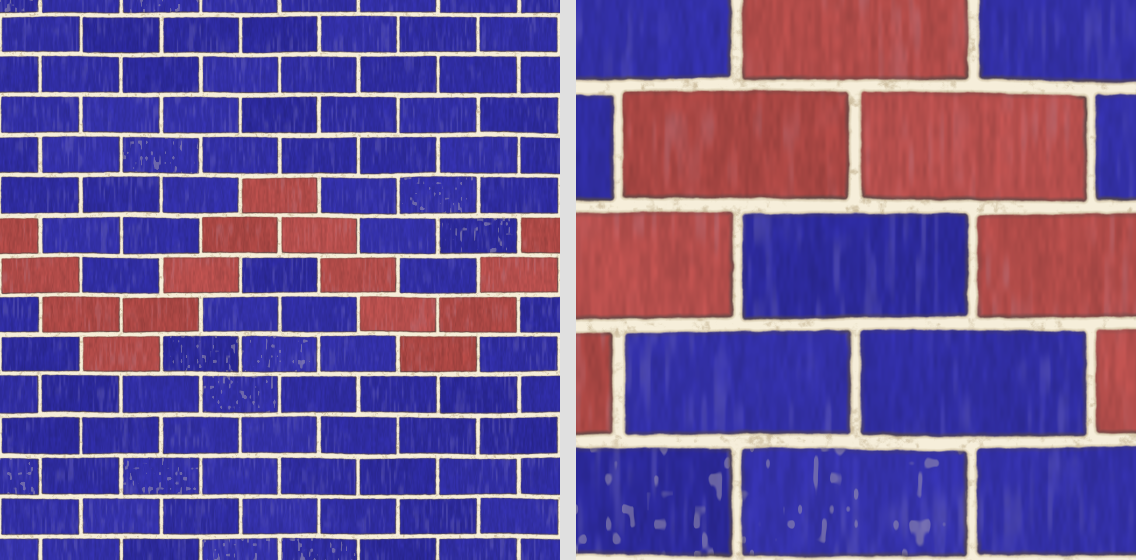
Left, the full canvas; right, a detail of the centre.
This texture is drawn by a WebGL 2 fragment shader. Its source:

```glsl
#version 300 es
precision highp float;
// Running-bond wall of painted blue bricks with a red zigzag band and cream joints.
// Each brick is a rounded box in a staggered grid; value noise roughens its edges
// and adds vertical brush streaks, scuffs and grimy rims.

uniform vec2 u_resolution;
out vec4 fragColor;

const float TAU = 6.2831853;
const vec2 PITCH = vec2(1.0 / 7.0, 0.0717);   // brick plus joint
const vec2 JOINT = vec2(0.0063, 0.0080);      // joint thickness
const float FIRST_COURSE = 0.026;             // top joint, measured downward
const vec3 BLUE = vec3(0.175, 0.165, 0.630);
const vec3 RED = vec3(0.690, 0.285, 0.270);
const vec3 CREAM = vec3(0.965, 0.935, 0.855);
const vec3 TAN = vec3(0.760, 0.690, 0.560);
const vec3 GRIME = vec3(0.330, 0.280, 0.270);
const vec3 CHALK = vec3(0.610, 0.580, 0.690);

float hash(vec2 p) {
    vec3 q = fract(p.xyx * vec3(0.1031, 0.1030, 0.0973));
    q += dot(q, q.yzx + 33.33);
    return fract((q.x + q.y) * q.z);
}

float noise(vec2 p) {
    vec2 i = floor(p), f = fract(p);
    f = f * f * (3.0 - 2.0 * f);
    return mix(mix(hash(i), hash(i + vec2(1, 0)), f.x),
               mix(hash(i + vec2(0, 1)), hash(i + vec2(1, 1)), f.x), f.y);
}

float fbm(vec2 p) {
    float sum = 0.0, gain = 0.5;
    for (int i = 0; i < 4; i++) {
        sum += gain * noise(p);
        p = p * 2.03 + 17.1;
        gain *= 0.5;
    }
    return sum / 0.9375;
}

float roundedBox(vec2 p, vec2 halfSize, float radius) {
    vec2 q = abs(p) - halfSize + radius;
    return length(max(q, 0.0)) + min(max(q.x, q.y), 0.0) - radius;
}

// Slightly uneven spacing of the columns and courses.
vec2 unevenGrid(vec2 p) {
    float sag = (p.y - 0.65) / 0.1;
    p.x += 0.0006 - 0.003 * sin(TAU * p.x);
    p.y += 0.0042 * exp(-sag * sag) - FIRST_COURSE;
    p.y += 0.0028 * (noise(p * vec2(9.0, 14.0)) - 0.5);
    return p;
}

// 1 on the bricks of the zigzag band: column is the brick centre in brick widths.
float zigzag(float column, float course) {
    float step2 = 4.0 + 2.0 * (2.0 - abs(abs(column - 3.5) - 2.0));
    return 1.0 - step(0.25, abs(course - step2));
}

vec3 mortarColor(vec2 p, float d) {
    float grain = fbm(p * 190.0);
    vec3 color = mix(CREAM, TAN, smoothstep(0.55, 0.9, grain) * 0.7);
    // Yellowed shade where the joint meets a brick.
    return mix(color, TAN, 0.55 * (1.0 - smoothstep(0.0002, 0.0022, d)));
}

vec3 brickColor(vec2 p, vec2 id, float red) {
    float tone = hash(id + 7.3);
    float streak = noise(p * vec2(270.0, 38.0) + id * 5.7);
    float fine = noise(p * vec2(480.0, 130.0) + id * 3.1);
    float cloud = fbm(p * 23.0 + id * 2.9);
    vec3 color = mix(BLUE, RED, red);
    color *= 0.95 + 0.10 * tone + 0.13 * (streak - 0.5) + 0.10 * (fine - 0.5);
    // Chalky brush marks, denser in cloudy patches.
    float brush = smoothstep(0.45, 0.95, streak) * smoothstep(0.3, 0.7, cloud);
    color = mix(color, CHALK, 0.05 * tone + 0.20 * brush);
    // Pale scratches on a few bricks.
    float scratch = smoothstep(0.76, 0.88, noise(p * vec2(210.0, 110.0) + 40.0));
    return mix(color, CHALK, 0.55 * scratch * step(0.88, hash(id + 2.7)));
}

void main() {
    vec2 uv = gl_FragCoord.xy / u_resolution;
    vec2 wall = vec2(uv.x, 1.0 - uv.y);
    float pixel = 1.0 / min(u_resolution.x, u_resolution.y);

    // Staggered cell, its centre column and the local position inside it.
    vec2 grid = unevenGrid(wall) / PITCH;
    float course = floor(grid.y);
    float shift = 0.5 * mod(course, 2.0);
    vec2 id = vec2(floor(grid.x - shift), course);
    vec2 local = (fract(vec2(grid.x - shift, grid.y)) - 0.5) * PITCH;

    // Each brick is nudged and tilted a little; noise chips its edge.
    vec2 nudge = vec2(hash(id), hash(id + 19.7)) - 0.5;
    local += nudge * vec2(0.0018, 0.0014);
    local.y += local.x * 0.022 * (hash(id + 4.4) - 0.5);
    float d = roundedBox(local, 0.5 * (PITCH - JOINT), 0.0022);
    d += 0.0017 * (fbm(wall * 120.0) - 0.5);

    vec3 brick = brickColor(wall, id, zigzag(id.x + shift + 0.5, course));

    // Dirty rim, darkest along the lower and right-hand edges.
    float shadowSide = smoothstep(0.0, 0.012, local.y - 0.5 * PITCH.y + 0.016)
                     + smoothstep(0.0, 0.008, local.x - 0.5 * PITCH.x + 0.012);
    float rim = smoothstep(-0.0034, -0.0002, d);
    float wear = 0.45 + 0.55 * noise(wall * 55.0);
    brick = mix(brick, GRIME, rim * wear * (0.35 + 0.55 * min(shadowSide, 1.0)));

    float soft = max(0.75 * pixel, 0.0008);
    vec3 color = mix(brick, mortarColor(wall, d), smoothstep(-soft, soft, d));
    fragColor = vec4(color, 1.0);
}
```
